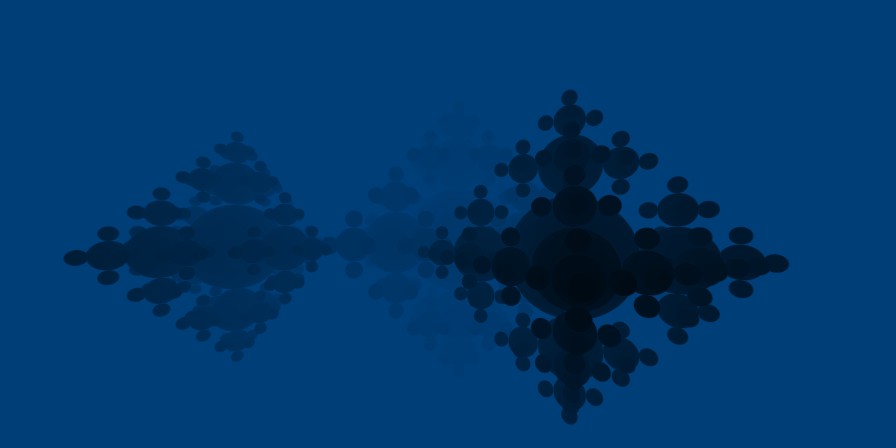
A WebGL 2 fragment shader for this background:

```glsl
#version 300 es
precision highp float;
// Three sphere fractals float in blue fog. Every ball carries six half-size
// balls along its axes, three generations deep. A perspective ray meets each
// ball, and the nearest surface, least veiled by fog, gives the darkness.

uniform vec2 u_resolution;
out vec4 outColor;

const float FOCAL = 0.6875;       // canvas height is one unit
const float FOG_RANGE = 0.82;
const float REACH = 2.8;          // outer extent of a fractal, in radii
const float EYE_LEVEL = -0.073;
const vec3 FOG_BLUE = vec3(0.0, 0.243, 0.468);

// Unit direction number 0..5 along the positive and negative axes.
vec3 axisDirection(int index) {
    vec3 axis = vec3(equal(ivec3(index % 3), ivec3(0, 1, 2)));
    return index < 3 ? axis : -axis;
}

mat3 turnAboutVertical(float angle) {
    float c = cos(angle), s = sin(angle);
    return mat3(c, 0.0, -s, 0.0, 1.0, 0.0, s, 0.0, c);
}

// Shortest distance from a point to the ray through the eye.
float rayDistance(vec3 point, vec3 ray) {
    return length(cross(point, ray));
}

bool nearRay(vec3 center, float radius, vec3 ray) {
    return rayDistance(center, ray) < radius * REACH;
}

// Darkness of one ball: soft coverage times the fog left at its surface.
float ballDarkness(vec3 center, float radius, vec3 ray, float pixel) {
    float offset = rayDistance(center, ray);
    float blur = 0.8 * pixel * center.z / FOCAL;
    float cover = 1.0 - smoothstep(-blur, blur, offset - radius);
    float bulge = sqrt(max(radius * radius - offset * offset, 0.0));
    float depth = (dot(center, ray) - bulge) * ray.z / FOG_RANGE;
    return cover * exp(-depth * depth);
}

// A ball with its six smallest offspring.
float twigDarkness(vec3 center, float radius, mat3 turn, vec3 ray, float pixel) {
    float dark = ballDarkness(center, radius, ray, pixel);
    for (int i = 0; i < 6; i++) {
        vec3 tip = center + turn * axisDirection(i) * radius * 1.5;
        dark = max(dark, ballDarkness(tip, radius * 0.5, ray, pixel));
    }
    return dark;
}

// A ball with six twigs.
float branchDarkness(vec3 center, float radius, mat3 turn, vec3 ray, float pixel) {
    float dark = ballDarkness(center, radius, ray, pixel);
    for (int i = 0; i < 6; i++) {
        vec3 twig = center + turn * axisDirection(i) * radius * 1.5;
        if (nearRay(twig, radius * 0.5, ray))
            dark = max(dark, twigDarkness(twig, radius * 0.5, turn, ray, pixel));
    }
    return dark;
}

// The whole fractal: a core with six branches.
float flakeDarkness(vec3 center, float radius, float angle, vec3 ray, float pixel) {
    if (!nearRay(center, radius, ray)) return 0.0;
    mat3 turn = turnAboutVertical(angle);
    float dark = ballDarkness(center, radius, ray, pixel);
    for (int i = 0; i < 6; i++) {
        vec3 branch = center + turn * axisDirection(i) * radius * 1.5;
        if (nearRay(branch, radius * 0.5, ray))
            dark = max(dark, branchDarkness(branch, radius * 0.5, turn, ray, pixel));
    }
    return dark;
}

void main() {
    float pixel = 1.0 / u_resolution.y;
    vec2 view = (gl_FragCoord.xy - 0.5 * u_resolution) * pixel;
    vec3 ray = normalize(vec3(view, FOCAL));

    // Near flake at the right, middle-distance one at the left, large far one.
    float dark = flakeDarkness(vec3(0.271, EYE_LEVEL, FOCAL), 0.135, 0.34, ray, pixel);
    dark = max(dark, flakeDarkness(vec3(-0.682, EYE_LEVEL, 0.997), 0.135, 0.34, ray, pixel));
    dark = max(dark, flakeDarkness(vec3(0.05, EYE_LEVEL, 1.484), 0.242, 0.785, ray, pixel));

    outColor = vec4(FOG_BLUE * (1.0 - dark), 1.0);
}
```
